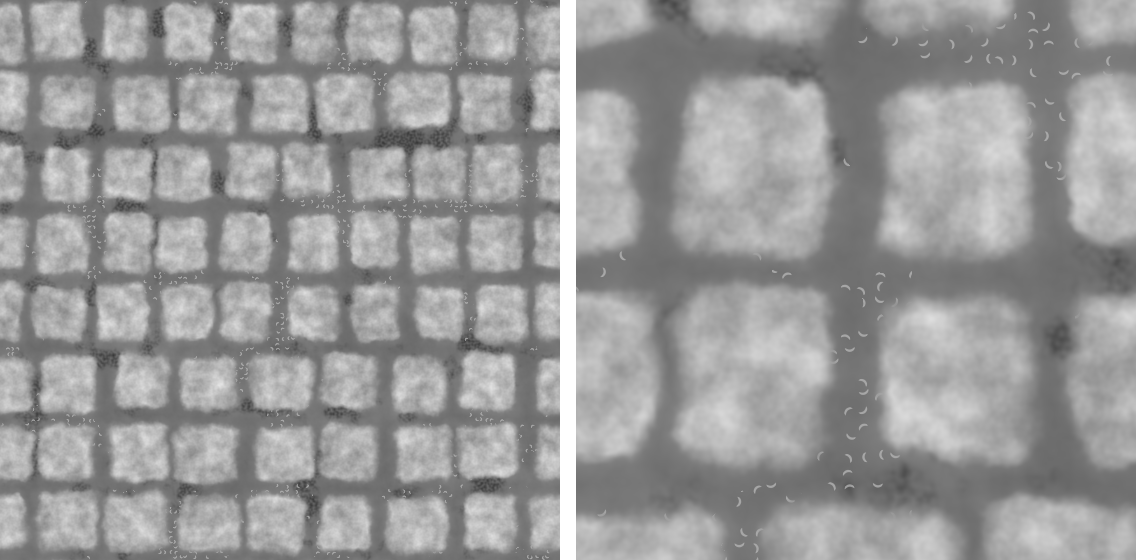
Left: the whole. Right: its middle third, enlarged.
Reproduce this texture map procedurally as a WebGL 1 fragment shader.

```glsl
precision highp float;
// Grey height-like map of worn square cobbles in eight uneven courses.
// Each stone is a jittered rounded box with a warped outline; wrapping gradient
// noise mottles the faces, dirties the joints and gathers pale straw flecks.
uniform vec2 u_resolution;

#define ROWS 8.0
#define STONE_HALF vec2(0.395, 0.39)
#define CORNER 0.13
#define JITTER vec2(0.15, 0.07)
#define EDGE_WARP 0.065
#define EDGE_SOFT 0.075
#define STONE_TONE 0.655
#define JOINT_TONE 0.455
#define MOTTLE 0.15
#define DIRT 0.13
#define FLECK_CELLS 110.0
#define FLECK_TONE 0.72

vec2 hash2(vec2 p) {
  vec3 q = fract(p.xyx * vec3(0.1031, 0.1030, 0.0973));
  q += dot(q, q.yzx + 33.33);
  return fract((q.xx + q.yz) * q.zy);
}

float cornerSlope(vec2 cell, vec2 offset, float period, float seed) {
  float angle = 6.2832 * hash2(mod(cell, period) + seed).x;
  return dot(vec2(cos(angle), sin(angle)), offset);
}

// Gradient noise over the unit square, wrapping after "period" cells
float noise(vec2 uv, float period, float seed) {
  vec2 p = uv * period, c = floor(p), f = p - c;
  vec2 w = f * f * f * (f * (f * 6.0 - 15.0) + 10.0);
  vec2 e = vec2(1.0, 0.0);
  float low = mix(cornerSlope(c, f, period, seed),
                  cornerSlope(c + e.xy, f - e.xy, period, seed), w.x);
  float high = mix(cornerSlope(c + e.yx, f - e.yx, period, seed),
                   cornerSlope(c + e.xx, f - e.xx, period, seed), w.x);
  return mix(low, high, w.y);
}

float fbm(vec2 uv, float period, float seed) {
  float sum = 0.0, gain = 1.0;
  for (int i = 0; i < 4; i++) {
    sum += gain * noise(uv, period, seed);
    period *= 2.0;
    seed += 17.0;
    gain *= 0.55;
  }
  return sum;
}

float roundBox(vec2 p, vec2 halfSize, float radius) {
  vec2 q = abs(p) - halfSize + radius;
  return length(max(q, 0.0)) + min(max(q.x, q.y), 0.0) - radius;
}

// Courses hold eight or nine stones
float stonesInRow(float row) {
  bool dense = row > 6.5 || (row > 2.5 && row < 5.5);
  return dense ? 9.0 : 8.0;
}

// x: raised stone brightness above the joint, y: distance to nearest stone
vec2 cobbles(vec2 uv, float mottle, float soft) {
  vec2 warp = vec2(fbm(uv, 24.0, 11.0), fbm(uv, 24.0, 53.0)) * EDGE_WARP;
  vec2 p = uv * ROWS + warp;
  float lift = 0.0, nearest = 1.0;
  for (int j = -1; j <= 1; j++) {
    float row = floor(p.y) + float(j);
    float wrappedRow = mod(row, ROWS);
    float count = stonesInRow(wrappedRow);
    float pitch = ROWS / count;
    for (int i = -1; i <= 1; i++) {
      float column = floor(p.x / pitch + 0.5) + float(i);
      vec2 id = vec2(mod(column, count), wrappedRow) * 7.0 + 3.0;
      vec2 shift = (hash2(id) - 0.5) * JITTER;
      vec2 size = hash2(id + 101.0) - 0.5;
      vec2 look = hash2(id + 211.0) - 0.5;
      vec2 q = p - vec2(column * pitch, row + 0.53) - shift;
      q += vec2(-q.y, q.x) * look.x * 0.14;
      vec2 halfSize = STONE_HALF * vec2(pitch, 1.0) + size * vec2(0.08, 0.05);
      float d = roundBox(q, halfSize, CORNER);
      float mask = 1.0 - smoothstep(-soft, soft * 0.7, d);
      float tone = STONE_TONE + look.y * 0.05 + dot(q, size) * 0.16 + mottle;
      lift = max(lift, mask * (tone - JOINT_TONE));
      nearest = min(nearest, d);
    }
  }
  return vec2(lift, nearest);
}

// Short pale strokes, one per chosen cell
float flecks(vec2 uv) {
  vec2 p = uv * FLECK_CELLS, cell = mod(floor(p), FLECK_CELLS);
  vec2 r = hash2(cell + 307.0), s = hash2(cell + 401.0);
  vec2 q = fract(p) - 0.5 - (s - 0.5) * 0.3;
  vec2 dir = vec2(cos(r.x * 6.2832), sin(r.x * 6.2832));
  q += vec2(-dir.y, dir.x) * dot(q, dir) * dot(q, dir) * 1.5;
  float d = length(q - dir * clamp(dot(q, dir), -0.24, 0.24));
  float pixel = FLECK_CELLS / u_resolution.y;
  float cluster = smoothstep(0.05, 0.45, fbm(uv, 7.0, 71.0));
  return step(1.0 - 0.4 * cluster, r.y) * (1.0 - smoothstep(0.03, 0.06 + pixel, d));
}

void main() {
  vec2 uv = gl_FragCoord.xy / u_resolution;
  float cloud = fbm(uv, 30.0, 131.0);
  float grain = noise(uv, 190.0, 211.0);
  float soft = EDGE_SOFT * (1.0 + 0.9 * noise(uv, 14.0, 31.0));
  vec2 stone = cobbles(uv, cloud * MOTTLE + grain * 0.015, soft);
  float joint = smoothstep(-0.03, 0.05, stone.y);

  // Joints: soft halo near stones, dark gritty hollows
  float hollow = smoothstep(0.12, 0.55, fbm(uv, 10.0, 163.0));
  float ground = JOINT_TONE + 0.05 * noise(uv, 9.0, 191.0) + cloud * 0.03;
  ground += 0.07 * exp(-max(stone.y, 0.0) * 16.0) - 0.02;
  ground -= joint * hollow * (DIRT + grain * 0.16);

  float tone = ground + stone.x;
  tone = mix(tone, FLECK_TONE, flecks(uv) * joint * 0.75);
  gl_FragColor = vec4(vec3(clamp(tone, 0.0, 1.0)), 1.0);
}
```
